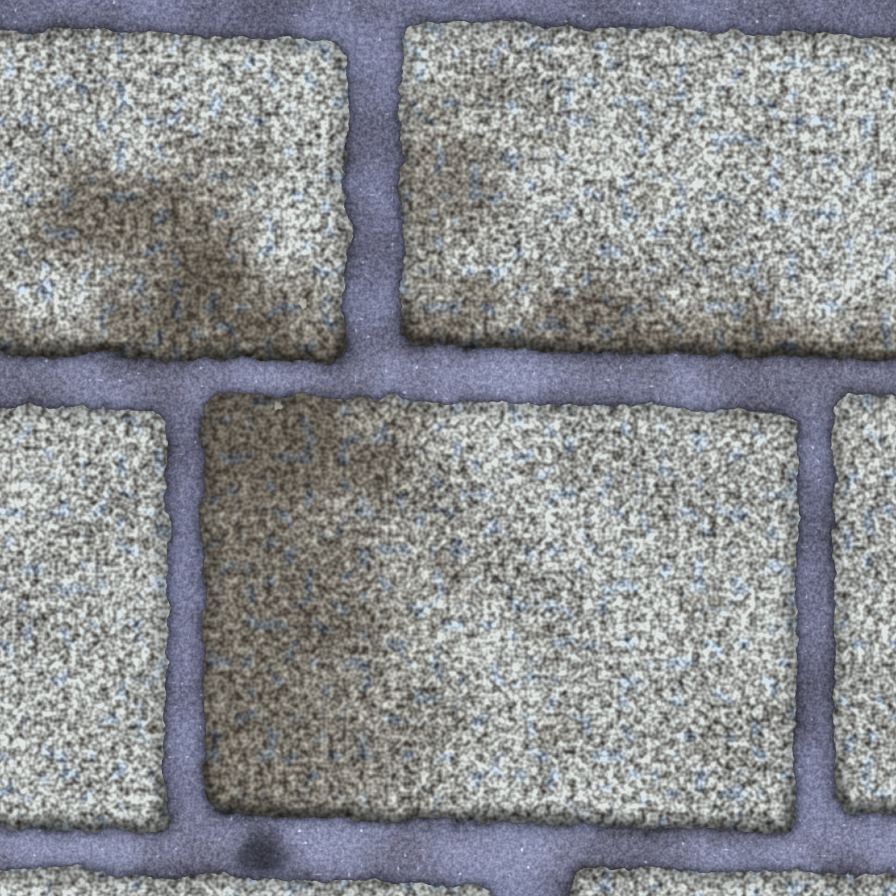
Write a Shadertoy shader that draws this texture.

```glsl
vec2 randomGradient(vec2 cell) {
    vec3 h = fract(cell.xyx * vec3(0.1031, 0.1030, 0.0973));
    h += dot(h, h.yzx + 33.33);
    float angle = 6.2832 * fract((h.x + h.y) * h.z);
    return vec2(cos(angle), sin(angle));
}

float gradientNoise(vec2 p) {
    vec2 i = floor(p), f = fract(p);
    vec2 u = f * f * f * (f * (f * 6.0 - 15.0) + 10.0);
    vec2 e = vec2(0.0, 1.0);
    float low = mix(dot(randomGradient(i), f),
                    dot(randomGradient(i + e.yx), f - e.yx), u.x);
    float high = mix(dot(randomGradient(i + e), f - e),
                     dot(randomGradient(i + 1.0), f - 1.0), u.x);
    return mix(low, high, u.y);
}

float fbm(vec2 p) {
    float sum = 0.0, amplitude = 0.6;
    for (int i = 0; i < 4; i++) {
        sum += amplitude * gradientNoise(p);
        p = mat2(1.6, 1.2, -1.2, 1.6) * p + 7.3;
        amplitude *= 0.55;
    }
    return sum;
}

float roundedBox(vec2 p, vec2 halfSize, float radius) {
    vec2 q = abs(p) - halfSize + radius;
    return length(max(q, 0.0)) + min(max(q.x, q.y), 0.0) - radius;
}

// Soft elliptical patch with a ragged outline
float patchMask(vec2 p, vec2 center, vec2 radius, float ragged) {
    return smoothstep(1.25, 0.35, length((p - center) / radius) + ragged);
}

vec3 mortarColor(vec2 p, float d, float cloud) {
    vec3 color = mix(vec3(0.40, 0.40, 0.48), vec3(0.53, 0.55, 0.67),
                     smoothstep(-0.35, 0.35, cloud + 0.3 * gradientNoise(p * 5.0)));
    // Bed joints are brighter than the upright ones
    float bed = exp(-pow((p.y - 0.575) / 0.035, 2.0)) + exp(-pow((p.y - 0.05) / 0.035, 2.0));
    color += 0.05 * bed - 0.02;
    color += 0.13 * gradientNoise(p * 170.0) + 0.13 * gradientNoise(p * 310.0);
    color += 0.28 * smoothstep(0.38, 0.65, gradientNoise(p * 145.0 + 31.0));
    color *= 1.0 - 0.5 * patchMask(p, vec2(0.30, 0.045), vec2(0.05, 0.03), cloud);
    return color * (1.0 - 0.5 * exp(-max(d, 0.0) / 0.006));
}

vec3 stoneColor(vec2 p, vec2 local, float d, int course, float cell, float cloud) {
    // Granite grain
    float grain = 0.75 * gradientNoise(p * 115.0) + 0.65 * gradientNoise(p * 215.0 + 9.0)
                + 0.3 * gradientNoise(p * 60.0);
    float value = 0.70 + grain + 0.35 * cloud;

    // Grime gathers differently on each block
    float ragged = 1.1 * cloud;
    float grime = 0.35 * smoothstep(0.12, 0.5, fbm(p * vec2(9.0, 14.0) + 4.0));
    if (course == 0) {
        grime += 0.75 * smoothstep(-0.45, -0.95, local.y + 0.6 * cloud);
        if (cell < 0.0) {
            grime += 0.75 * patchMask(p, vec2(0.17, 0.75), vec2(0.15, 0.09), ragged);
            grime += 0.6 * patchMask(p, vec2(0.29, 0.66), vec2(0.09, 0.06), ragged);
        } else {
            grime += 0.55 * patchMask(p, vec2(0.48, 0.80), vec2(0.08, 0.11), ragged);
        }
    } else if (course == 1 && cell == 0.0) {
        grime += 0.8 * smoothstep(0.60, 0.28, p.x + 0.1 * cloud + 0.12 * abs(p.y - 0.36));
        grime += 0.35 * patchMask(p, vec2(0.30, 0.50), vec2(0.13, 0.08), ragged);
    }
    grime = min(grime, 1.0);
    value = mix(value, 0.16 + 0.42 * grain, grime * 0.85);

    vec3 color = mix(vec3(0.25, 0.235, 0.22), vec3(0.83, 0.85, 0.84), clamp(value, 0.0, 1.08));
    // Bluish mineral flecks and rusty soil
    color += vec3(-0.05, -0.01, 0.05) * smoothstep(0.1, 0.45, gradientNoise(p * 48.0 + 17.0));
    color *= mix(vec3(1.0), vec3(1.03, 0.98, 0.91), grime);
    // Pale chips
    float chip = smoothstep(0.52, 0.60, gradientNoise(p * 34.0 + 5.0) + 0.12 * grain);
    color = mix(color, vec3(0.80, 0.79, 0.74), 0.7 * chip);
    // Worn arris, darkest along the underside
    float rim = smoothstep(-0.022, 0.0, d + 0.012 * cloud);
    float underside = smoothstep(-0.6, -0.95, local.y);
    return color * (1.0 - rim * mix(0.22, 0.55, underside));
}

void mainImage(out vec4 fragColor, in vec2 fragCoord) {
    vec2 p = fragCoord / iResolution.y;
    float cloud = fbm(p * 8.0);
    float edgeWear = 0.012 * fbm(p * 13.0 + 2.0) + 0.009 * fbm(p * 42.0);

    // Each course: joint position, joint half width, bottom, top
    vec4 courses[3] = vec4[3](vec4(0.417, 0.031, 0.604, 0.966),
                              vec4(0.207, 0.021, 0.081, 0.551),
                              vec4(0.590, 0.043, -0.40, 0.022));
    float period = 0.703, d = 10.0, cell = 0.0;
    vec2 local = vec2(0.0);
    int course = 0;
    for (int i = 0; i < 3; i++) {
        vec4 c = courses[i];
        float column = floor((p.x - c.x) / period);
        vec2 center = vec2(c.x + (column + 0.5) * period, 0.5 * (c.z + c.w));
        vec2 halfSize = vec2(0.5 * period - c.y, 0.5 * (c.w - c.z));
        vec2 q = p - center;
        q.y += 0.032 * q.x;
        float distanceToStone = roundedBox(q, halfSize, 0.022) + edgeWear;
        if (distanceToStone < d) {
            d = distanceToStone;
            local = q / halfSize;
            course = i;
            cell = column;
        }
    }

    float pixel = 1.0 / iResolution.y;
    vec3 color = mix(stoneColor(p, local, d, course, cell, cloud),
                     mortarColor(p, d, cloud), smoothstep(-pixel, pixel, d));
    fragColor = vec4(clamp(color, 0.0, 1.0), 1.0);
}
```
